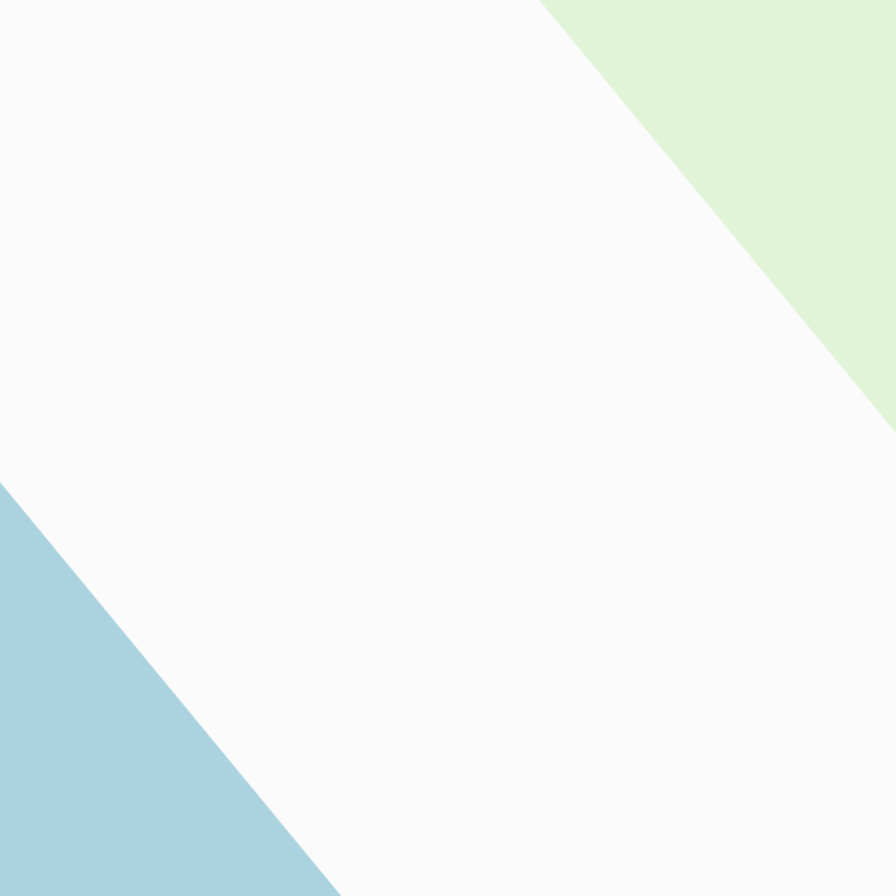
Give the GLSL for this background, as a three.js fragment shader.

```glsl
// Pale backdrop with two parallel diagonal corners: blue lower left, green upper right.
#define PAPER_COLOR vec3(0.984, 0.984, 0.984)
#define GREEN_COLOR vec3(0.884, 0.957, 0.848)
#define BLUE_COLOR vec3(0.670, 0.828, 0.874)
#define EDGE_TILT 50.5
#define BLUE_EDGE 0.2938
#define GREEN_EDGE 1.1004
#define EDGE_SOFTNESS 0.0013

varying vec2 vUv;

// Coverage of the side where the signed distance is positive
float coverage(float signedDistance) {
  return smoothstep(-EDGE_SOFTNESS, EDGE_SOFTNESS, signedDistance);
}

void main() {
  // Distance from the origin along the shared normal of both edges
  float tilt = radians(EDGE_TILT);
  float along = dot(vUv, vec2(sin(tilt), cos(tilt)));

  // Corner fills over the paper
  vec3 color = PAPER_COLOR;
  color = mix(color, BLUE_COLOR, coverage(BLUE_EDGE - along));
  color = mix(color, GREEN_COLOR, coverage(along - GREEN_EDGE));

  gl_FragColor = vec4(color, 1.0);
}
```
